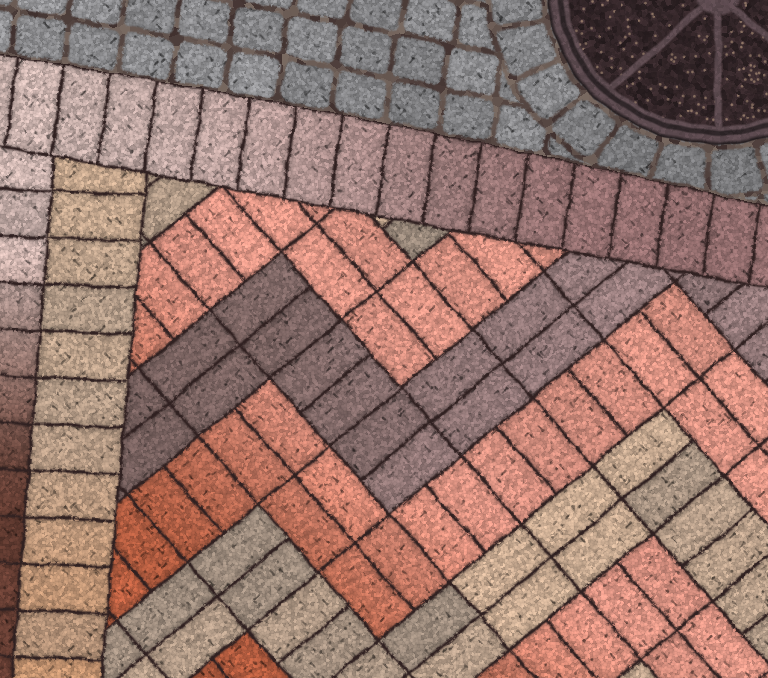
A WebGL 1 fragment shader for this texture:

```glsl
precision highp float;
uniform vec2 u_resolution;

// Layout: the canvas is VIEW_H units tall, y pointing down
const float VIEW_H = 6.78;
const vec2 WEAVE_ORIGIN = vec2(3.90, 5.14);
const vec2 WEAVE_A = vec2(0.712, -0.582);   // one block up-right
const vec2 WEAVE_B = vec2(0.600, 0.678);    // one block down-right
const float COURSE_STEP = 0.464;
const float LEAN = 0.14;
const vec2 COBBLE = vec2(0.535, 0.46);
const vec2 COVER_CENTER = vec2(7.18, -0.06);
const vec2 COVER_RADII = vec2(1.70, 1.50);
const float RING_OUTER = 1.35;
const float SPOKE_ANGLE = 0.7854;
const float RING_ANGLE = 0.27;
const float JOINT = 0.009;

// Palette
const vec3 MORTAR = vec3(0.19, 0.13, 0.13);
const vec3 SALMON = vec3(0.82, 0.55, 0.49);
const vec3 ORANGE = vec3(0.68, 0.35, 0.24);
const vec3 UMBER = vec3(0.48, 0.39, 0.38);
const vec3 MAUVE = vec3(0.56, 0.46, 0.46);
const vec3 SAND = vec3(0.79, 0.66, 0.55);
const vec3 MOSS = vec3(0.60, 0.54, 0.49);
const vec3 OCHRE = vec3(0.75, 0.56, 0.42);
const vec3 PALE = vec3(0.76, 0.67, 0.65);
const vec3 PLUM = vec3(0.55, 0.41, 0.41);
const vec3 RUST = vec3(0.38, 0.23, 0.19);
const vec3 SLATE = vec3(0.54, 0.54, 0.55);
const vec3 IRON = vec3(0.19, 0.14, 0.15);
const vec3 RIM = vec3(0.36, 0.29, 0.31);

float hash(vec2 p) {
  vec3 q = fract(vec3(p.xyx) * 0.1031);
  q += dot(q, q.yzx + 33.33);
  return fract((q.x + q.y) * q.z);
}

// Cellular noise: distance to the nearest seed, and the seed's random value
vec2 cellular(vec2 p) {
  vec2 base = floor(p), best = vec2(9.0, 0.0);
  for (int j = -1; j <= 1; j++)
    for (int i = -1; i <= 1; i++) {
      vec2 c = base + vec2(float(i), float(j));
      float d = length(c + vec2(hash(c), hash(c + 57.0)) - p);
      if (d < best.x) best = vec2(d, hash(c + 113.0));
    }
  return best;
}

// Inward distance to the edge of a rounded tile; cell counts whole tiles
float tileEdge(vec2 cell, vec2 size, float r) {
  vec2 q = (abs(fract(cell) - 0.5) - 0.5) * size + r;
  return r - length(max(q, 0.0)) - min(max(q.x, q.y), 0.0);
}

// Zigzag bands of two-brick blocks; rgb is colour, a is edge distance
vec4 weave(vec2 p) {
  vec2 r = p - WEAVE_ORIGIN;
  float det = WEAVE_A.x * WEAVE_B.y - WEAVE_A.y * WEAVE_B.x;
  vec2 g = vec2(r.x * WEAVE_B.y - r.y * WEAVE_B.x, r.y * WEAVE_A.x - r.x * WEAVE_A.y) / det;
  vec2 block = floor(g);
  float s = block.x + block.y + 1.0;
  float fold = 2.0 * floor(s / 6.0) + max(mod(s, 6.0) - 4.0, 0.0) - 1.0;
  float band = block.y - fold;
  bool red = mod(band, 2.0) > 0.5;
  vec2 split = red ? vec2(2.0, 1.0) : vec2(1.0, 2.0);
  float tone = hash(floor(g * split) + 40.0);
  vec3 col = mix(MOSS, SAND, 0.1 + 0.65 * tone);
  if (red) col = mix(ORANGE, SALMON, smoothstep(0.4, 5.2, p.x + 1.2 * (5.0 - p.y)));
  else if (abs(band) < 0.5) col = mix(UMBER, MAUVE, smoothstep(2.0, 5.5, p.x));
  return vec4(col * (0.95 + 0.10 * tone), tileEdge(g * split, 0.91 / split, 0.025));
}

// Iron cover with rim, hub and spokes, in ellipse space
vec3 cover(vec2 q, vec2 p) {
  float e = length(q);
  float a = mod(atan(q.y, q.x) + 0.5 * SPOKE_ANGLE, SPOKE_ANGLE) - 0.5 * SPOKE_ANGLE;
  float spoke = 1.0 - smoothstep(0.012, 0.030, abs(sin(a)) * e);
  float hub = 1.0 - smoothstep(0.12, 0.15, e);
  float rim = smoothstep(0.87, 0.89, e);
  vec2 n = cellular(p * 19.0);
  vec3 col = IRON * (0.75 + 0.6 * n.y);
  col = mix(col, SAND * 0.8, step(0.82, n.y) * smoothstep(0.4, 0.1, n.x) * 0.7);
  col = mix(col, RIM, max(max(spoke, hub), rim));
  col *= 1.0 - 0.5 * smoothstep(0.025, 0.008, abs(e - 0.925));
  return col * (1.0 - 0.6 * smoothstep(0.97, 1.0, e));
}

void main() {
  vec2 p0 = vec2(gl_FragCoord.x, u_resolution.y - gl_FragCoord.y) / u_resolution.y * VIEW_H;
  vec2 p = p0 + 0.006 * (sin(p0.yx * 9.0 + vec2(0.0, 2.0)) + 0.7 * sin(p0.yx * 23.0 + p0 * 7.0));

  // Borders between the paved areas
  float top = 0.54 + 0.16 * p.x + 0.005 * p.x * p.x;
  float bottom = 1.46 + 0.185 * p.x;
  float innerX = 0.55 - 0.082 * (p.y - 1.5);
  float outerX = 1.47 - 0.091 * (p.y - 1.75);

  vec2 q = (p - COVER_CENTER) / COVER_RADII;
  float e = length(q);
  float joint = JOINT, wear = 1.0;
  vec3 gap = MORTAR;
  vec4 tile;
  if (p.y < top) {
    vec2 cell = vec2((p.x + LEAN * (p.y - top) - 0.1) / COBBLE.x, (top - p.y) / COBBLE.y);
    cell.x += 0.06 * sin(floor(cell.y) * 2.4);
    float edge = min(tileEdge(cell, COBBLE, 0.09), (e - RING_OUTER) * 1.55);
    if (e < RING_OUTER) {
      cell = vec2(atan(q.y, q.x) / RING_ANGLE, (e - 1.02) / (RING_OUTER - 1.02));
      edge = tileEdge(cell, vec2(0.50, 0.52), 0.09);
    }
    float tone = hash(floor(cell) + 17.0);
    tile = vec4(SLATE * (0.92 + 0.14 * tone) * mix(1.04, 0.88, p.x / 7.7), min(edge, top - p.y));
    joint = 0.022;
    gap = mix(MORTAR, MOSS, 0.15 + 0.55 * cellular(p0 * 11.0).y);
  } else if (p.y < bottom) {
    float u = (p.x + LEAN * (p.y - top) - 0.18) / COURSE_STEP;
    float edge = tileEdge(vec2(u, 0.5), vec2(COURSE_STEP, 2.0), 0.02);
    vec3 col = mix(PALE, PLUM, smoothstep(0.3, 6.6, p.x)) * (0.95 + 0.10 * hash(vec2(floor(u), 3.0)));
    tile = vec4(col, min(edge, min(p.y - top, bottom - p.y)));
  } else if (p.x < outerX) {
    float side = step(innerX, p.x);
    float v = (p.y - 1.89 - 0.04 * p.x) / 0.467;
    float tone = hash(vec2(floor(v) + 11.0, side * 7.0));
    vec3 warm = mix(MOSS, mix(SAND, OCHRE, smoothstep(3.5, 6.5, p.y)), 0.35 + 0.65 * tone);
    vec3 grey = mix(PALE, RUST, smoothstep(2.0, 5.3, p.y)) * (0.92 + 0.16 * tone);
    float edge = min(tileEdge(vec2(0.5, v), vec2(2.0, 0.467), 0.02), abs(p.x - innerX));
    tile = vec4(mix(grey, warm, side), min(edge, min(outerX - p.x, p.y - bottom)));
  } else {
    tile = weave(p);
    tile.a = min(tile.a, min(p.x - outerX, p.y - bottom));
  }

  // Grain, ragged pits and wavy streaks on each face
  vec2 grain = cellular(p0 * 34.0);
  vec2 pit = cellular(p0 * 12.0 + 5.0 + 0.22 * sin(p0.yx * 61.0));
  float streak = sin(p0.x * 31.0 + p0.y * 47.0 + 2.0 * sin(p0.y * 5.0 - p0.x * 3.0));
  wear += 0.30 * (grain.y - 0.5) + 0.14 * (0.45 - grain.x) + 0.03 * streak;
  wear -= 0.42 * smoothstep(0.62, 0.95, pit.y) * smoothstep(0.36, 0.10, pit.x);
  wear *= mix(0.86, 1.02, smoothstep(0.0, 0.09, tile.a));
  float face = smoothstep(joint - 0.010, joint + 0.020, tile.a + 0.016 * (grain.y - 0.5));
  vec3 color = mix(gap, tile.rgb * wear, face);

  float coverMask = 1.0 - smoothstep(0.995, 1.008, e);
  color = mix(color, cover(q, p0) * (0.9 + 0.2 * grain.y), coverMask);
  gl_FragColor = vec4(color, 1.0);
}
```
